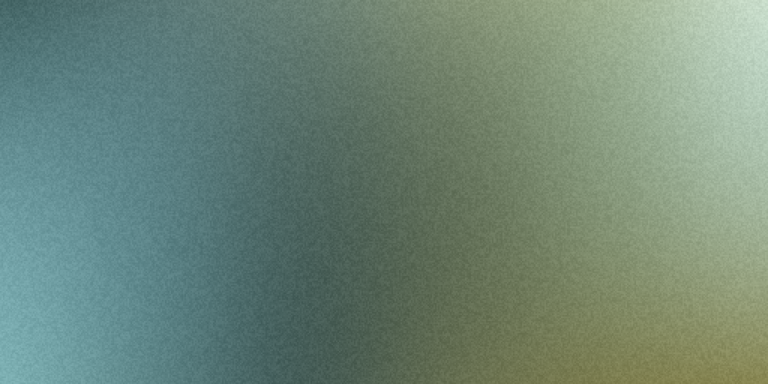
Write a WebGL 1 fragment shader that draws this background.

```glsl
precision highp float;

uniform vec2 u_resolution;

// Bell-shaped influence of one colour stop; position is counted in stops
float stopWeight(float position, float stop) {
    float d = position - stop;
    return exp(-1.7 * d * d);
}

// Smooth horizontal blend of six evenly spaced colours
vec3 ramp(float x, vec3 c0, vec3 c1, vec3 c2, vec3 c3, vec3 c4, vec3 c5) {
    float p = x * 5.0;
    vec3 nearLeft = vec3(stopWeight(p, 0.0), stopWeight(p, 1.0), stopWeight(p, 2.0));
    vec3 nearRight = vec3(stopWeight(p, 3.0), stopWeight(p, 4.0), stopWeight(p, 5.0));
    vec3 sum = c0 * nearLeft.x + c1 * nearLeft.y + c2 * nearLeft.z
             + c3 * nearRight.x + c4 * nearRight.y + c5 * nearRight.z;
    return sum / dot(nearLeft + nearRight, vec3(1.0));
}

// Quadratic curve through three colours at y = 0, 0.5 and 1
vec3 verticalCurve(float y, vec3 bottom, vec3 middle, vec3 top) {
    return bottom * (1.0 - y) * (1.0 - 2.0 * y)
         + middle * 4.0 * y * (1.0 - y)
         + top * y * (2.0 * y - 1.0);
}

float hash(vec2 cell) {
    vec3 p = fract(vec3(cell.xyx) * 0.1031);
    p += dot(p, p.yzx + 33.33);
    return fract((p.x + p.y) * p.z);
}

float valueNoise(vec2 p) {
    vec2 cell = floor(p);
    vec2 f = fract(p);
    f = f * f * (3.0 - 2.0 * f);
    float low = mix(hash(cell), hash(cell + vec2(1.0, 0.0)), f.x);
    float high = mix(hash(cell + vec2(0.0, 1.0)), hash(cell + vec2(1.0, 1.0)), f.x);
    return mix(low, high, f.y);
}

// Fine speckle with a softer, coarser layer, centred on zero
float grain(vec2 p) {
    float fine = valueNoise(p * 256.0 + 0.5) - 0.5;
    float coarse = valueNoise(p * 125.0 + 37.2) - 0.5;
    return fine * 0.7 + coarse * 0.3;
}

void main() {
    vec2 uv = gl_FragCoord.xy / u_resolution;
    vec2 canvas = gl_FragCoord.xy / u_resolution.y;

    // Teal to dark slate to olive
    vec3 bottom = ramp(uv.x,
        vec3(0.51, 0.72, 0.73), vec3(0.36, 0.52, 0.53), vec3(0.23, 0.32, 0.31),
        vec3(0.42, 0.45, 0.32), vec3(0.49, 0.49, 0.30), vec3(0.54, 0.53, 0.32));

    // Teal to dark green to sage
    vec3 middle = ramp(uv.x,
        vec3(0.43, 0.61, 0.63), vec3(0.36, 0.52, 0.54), vec3(0.28, 0.37, 0.35),
        vec3(0.39, 0.44, 0.34), vec3(0.53, 0.60, 0.48), vec3(0.67, 0.75, 0.66));

    // Deep teal to sage to pale mint
    vec3 top = ramp(uv.x,
        vec3(0.25, 0.38, 0.38), vec3(0.36, 0.48, 0.48), vec3(0.41, 0.50, 0.46),
        vec3(0.53, 0.58, 0.46), vec3(0.62, 0.69, 0.56), vec3(0.82, 0.90, 0.84));

    vec3 color = verticalCurve(uv.y, bottom, middle, top);
    color += grain(canvas) * 0.09;
    gl_FragColor = vec4(clamp(color, 0.0, 1.0), 1.0);
}
```
